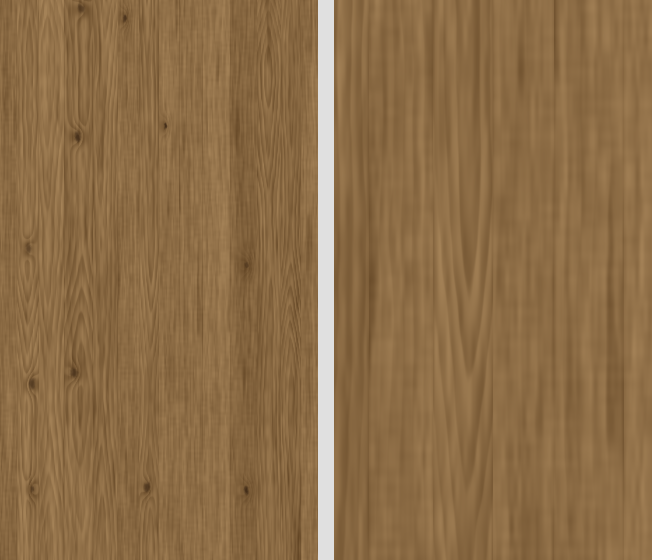
Left: the whole. Right: its middle third, enlarged.
Give the GLSL for this texture, as a WebGL 2 fragment shader.

```glsl
#version 300 es
precision highp float;
// Brown oak veneer: narrow upright staves with arched grain, fine pores and knots.

#define STAVE_WIDTH 0.0417
#define RING_FREQ 125.0
#define RING_CONTRAST 0.52
#define TONE_CONTRAST 0.52
#define CLOUD_CONTRAST 0.65
#define FIBRE_CONTRAST 0.62
#define PORE_CONTRAST 0.50
#define KNOT_CELL 0.22
#define KNOT_CHANCE 0.16
#define DARK_WOOD vec3(0.46, 0.34, 0.20)
#define LIGHT_WOOD vec3(0.59, 0.46, 0.30)
#define KNOT_WOOD vec3(0.23, 0.15, 0.08)

uniform vec2 u_resolution;
out vec4 fragColor;

float hash(vec2 p) {
    return fract(sin(dot(p, vec2(12.9898, 78.233))) * 43758.5453);
}

float noise(vec2 p) {
    vec2 i = floor(p), f = fract(p);
    f = f * f * (3.0 - 2.0 * f);
    return mix(mix(hash(i), hash(i + vec2(1, 0)), f.x),
               mix(hash(i + vec2(0, 1)), hash(i + vec2(1, 1)), f.x), f.y);
}

float fbm(vec2 p) {
    float sum = 0.0, weight = 0.55;
    for (int i = 0; i < 3; i++) {
        sum += weight * noise(p);
        p = p * 2.07 + 13.7;
        weight *= 0.5;
    }
    return sum;
}

// Knot in this stave cell: x = dark core, y = soft halo
vec2 knot(vec2 local, float stave) {
    float row = floor(local.y / KNOT_CELL);
    vec2 cell = vec2(stave, row);
    if (hash(cell + 3.1) > KNOT_CHANCE) return vec2(0.0);
    vec2 centre = vec2((hash(cell + 5.3) - 0.5) * 0.4 * STAVE_WIDTH,
                       (row + 0.38 + 0.24 * hash(cell + 7.7)) * KNOT_CELL);
    vec2 p = (local - centre) * vec2(1.0, 0.62);
    float radius = mix(0.0035, 0.0075, hash(cell + 9.2));
    float d = length(p) + 0.005 * (fbm(local * vec2(190.0, 120.0)) - 0.5);
    float core = 1.0 - smoothstep(0.25 * radius, 1.25 * radius, d);
    float halo = exp(-dot(p, p) / (0.012 * 0.012));
    return vec2(core * mix(0.4, 1.0, hash(cell + 11.4)), halo);
}

void main() {
    vec2 uv = gl_FragCoord.xy / u_resolution.y;

    // Staves of slightly uneven width
    float across = (uv.x + 0.008 * sin(uv.x * 23.0)) / STAVE_WIDTH + 0.15;
    float stave = floor(across);
    float inStave = fract(across) - 0.5;
    vec2 local = vec2(inStave * STAVE_WIDTH, uv.y);
    vec2 seed = vec2(stave * 17.3, stave * 5.9);
    float arched = step(0.45, hash(seed + 1.0));
    vec2 knots = knot(local, stave);

    // Growth rings: arches around a wandering heart line, or near-straight lines
    float side = hash(seed + 2.0) - 0.5;
    float heart = mix(sign(side) * 0.035, side * 0.016, arched)
                + 0.012 * (noise(vec2(uv.y * 4.0, seed.x)) - 0.5);
    float dx = local.x - heart;
    float wander = mix(0.015, 0.075, arched) * noise(vec2(uv.y * 3.4, seed.y + 4.0));
    float depth = sqrt(dx * dx + 0.00001) + wander
                + 0.006 * fbm(local * vec2(55.0, 14.0) + seed)
                + 0.018 * knots.y;
    float phase = fract(depth * RING_FREQ * mix(0.8, 1.2, hash(seed + 3.0)));
    float ring = smoothstep(0.05, 0.75, phase) * (1.0 - smoothstep(0.78, 1.0, phase));
    float figure = mix(0.45, 1.0, arched)
                 * mix(0.45, 1.25, noise(local * vec2(30.0, 5.0) + seed + 8.0));

    // Long fibres, short pores, cloudy tone and faint cross flecks
    float fibre = noise(uv * vec2(250.0, 11.0) + seed) * 0.6
                + noise(uv * vec2(120.0, 5.0) + seed) * 0.4;
    float pore = noise(uv * vec2(400.0, 48.0));
    float cloud = fbm(local * vec2(50.0, 3.2) + seed + 20.0);
    float fleck = noise(uv * vec2(85.0, 210.0)) - 0.5;
    float streak = smoothstep(0.78, 0.97, noise(local * vec2(120.0, 9.0) + seed + 40.0));

    // Lightness along the dark-to-light wood ramp
    float tone = 0.68 + TONE_CONTRAST * (hash(seed + 6.0) - 0.5);
    tone += CLOUD_CONTRAST * (cloud - 0.48);
    tone -= RING_CONTRAST * figure * (ring - 0.42);
    tone += FIBRE_CONTRAST * (fibre - 0.5);
    tone += PORE_CONTRAST * (pore - 0.5);
    tone += 0.16 * (1.0 - arched) * fleck;
    tone -= 0.45 * streak + 0.55 * knots.y;

    // Fine joint between staves
    float joint = 1.0 - smoothstep(0.0, 0.045, 0.5 - abs(inStave));
    tone -= 0.22 * joint;

    vec3 colour = mix(DARK_WOOD, LIGHT_WOOD, clamp(tone, -0.9, 1.4));
    colour = mix(colour, KNOT_WOOD, 0.9 * knots.x);
    fragColor = vec4(colour, 1.0);
}
```
